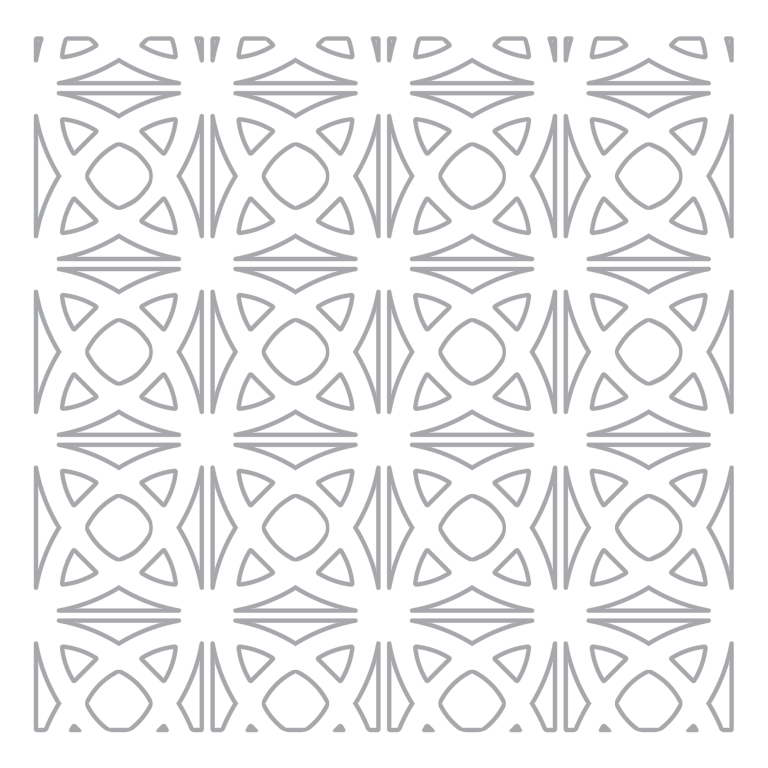
Give the GLSL for this pattern, as a WebGL 2 fragment shader.

```glsl
#version 300 es
precision highp float;
// Grey outline lattice: four columns of tiles, each with a curved diamond, four corner
// triangles and four concave side wedges. Signed distances in a cell folded eightfold
// are joined, cropped at top and bottom, then stroked. The canvas is 768 units tall.

uniform vec2 u_resolution;
out vec4 outColor;

// Intersection of two distances with a rounded corner
float roundMax(float a, float b, float radius) {
    vec2 d = vec2(a, b) + radius;
    return length(max(d, 0.0)) + min(max(d.x, d.y), 0.0) - radius;
}

float circle(vec2 p, vec2 center, float radius) {
    return length(p - center) - radius;
}

// Diamond of four arcs; softness swells and rounds its right corner
float diamond(vec2 p, vec2 q, float softness) {
    float radius = 68.0 + 2.0 * softness * smoothstep(0.0, 20.0, p.x);
    float corner = p.x > abs(p.y) ? mix(1.5, 8.0, softness) : 1.5;
    return roundMax(circle(q, vec2(-29.0), radius),
                    circle(q, vec2(-29.0, 29.0), radius), corner);
}

// Triangle on the diagonal: two bulging arcs and a straight inner edge
float cornerTriangle(vec2 q) {
    vec2 center = vec2(-21.7, 64.4);
    float arcs = roundMax(circle(q, center, 79.0), circle(q, center.yx, 79.0), 1.8);
    return roundMax(arcs, (67.0 - q.x - q.y) * 0.7071, 1.8);
}

// Wedge with a straight outer edge, concave flanks and round ends
float sideWedge(vec2 q) {
    if (q.y > 60.0) return length(q - vec2(82.9, 60.0));
    return max(q.x - 82.9, -circle(q, vec2(-87.4, 90.7), 173.0));
}

void main() {
    float unit = 768.0 / u_resolution.y;
    vec2 canvas = gl_FragCoord.xy * unit;

    // Nearest tile, with the columns limited to four
    vec2 pitch = vec2(176.6, 175.8);
    vec2 firstCenter = vec2(118.9, 64.5);
    vec2 tile = floor((canvas - firstCenter) / pitch + 0.5);
    tile.x = clamp(tile.x, 0.0, 3.0);
    vec2 p = canvas - firstCenter - tile * pitch;

    // Fold into one eighth of the tile
    vec2 q = abs(p);
    if (q.y > q.x) q = q.yx;

    // The bottom row keeps a sharp diamond
    float softness = step(0.5, tile.y);
    float shape = min(diamond(p, q, softness), min(cornerTriangle(q), sideWedge(q)));

    // Crop the field so that cut shapes close along its edge
    float crop = max(38.0 - canvas.y, canvas.y - 729.5);
    shape = roundMax(shape, crop, 1.0);

    float stroke = 1.0 - smoothstep(-0.8 * unit, 0.8 * unit, abs(shape) - 2.2);
    outColor = vec4(mix(vec3(1.0), vec3(0.65, 0.66, 0.67), stroke), 1.0);
}
```
